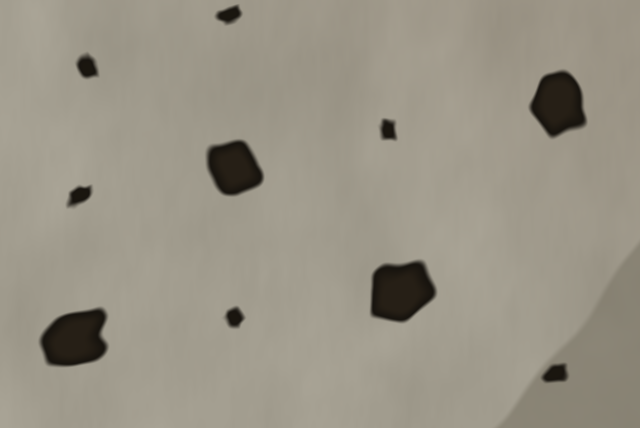
A WebGL 2 fragment shader for this texture:

```glsl
#version 300 es
precision highp float;
// Soft dark rounded flecks scattered on mottled grey paper with a shaded corner.

uniform vec2 u_resolution;
out vec4 fragColor;

const float TAU = 6.28319;
const vec3 PAPER = vec3(0.635, 0.615, 0.560);
const vec3 SHADE = vec3(0.530, 0.508, 0.450);
const vec3 BROWN = vec3(0.150, 0.122, 0.085);
const vec3 SOOT = vec3(0.085, 0.072, 0.052);

float hash(vec2 p) {
  return fract(sin(dot(p, vec2(127.1, 311.7))) * 43758.5453);
}

float noise(vec2 p) {
  vec2 i = floor(p), f = fract(p);
  f = f * f * (3.0 - 2.0 * f);
  return mix(mix(hash(i), hash(i + vec2(1, 0)), f.x),
             mix(hash(i + vec2(0, 1)), hash(i + vec2(1, 1)), f.x), f.y);
}

float fbm(vec2 p) {
  float sum = 0.0, amp = 0.5;
  for (int i = 0; i < 4; i++) {
    sum += amp * noise(p);
    p = mat2(0.8, 0.6, -0.6, 0.8) * p * 2.03 + 5.7;
    amp *= 0.5;
  }
  return sum / 0.9375;
}

mat2 rotation(float a) {
  return mat2(cos(a), sin(a), -sin(a), cos(a));
}

// Evenly spread points in the unit square.
vec2 spread(float i, vec2 start) {
  return fract(start + i * vec2(0.755, 0.570));
}

// Signed distance to an irregular polygon with rounded corners.
float fleckDistance(vec2 p, float radius, float stretch, float seed) {
  vec2 q = rotation(TAU * hash(vec2(seed, 1.3))) * p / radius;
  q *= vec2(1.0 / stretch, stretch);
  q += 0.40 * (vec2(noise(q * 1.3 + seed * 7.1), noise(q * 1.3 + seed * 3.7 + 40.0)) - 0.5);
  const float sharpness = 9.0;
  float sum = 0.0;
  for (int i = 0; i < 6; i++) {
    float k = float(i);
    float angle = TAU * (k + 0.6 * hash(vec2(k, seed))) / 6.0;
    float reach = mix(0.80, 1.15, hash(vec2(seed, k + 9.0)));
    sum += exp(sharpness * (dot(q, vec2(cos(angle), sin(angle))) - reach));
  }
  return radius * log(sum) / sharpness;
}

// Paints one fleck with a blurred rim and a slightly warmer core.
vec3 paintFleck(vec3 under, float d, float radius, float warmth) {
  float core = warmth * smoothstep(0.0, -0.5 * radius, d);
  float cover = 1.0 - smoothstep(-0.007, 0.007, d);
  return mix(under, mix(SOOT, BROWN, core), cover);
}

vec3 paintGroup(vec3 color, vec2 p, float aspect, int count, vec2 start,
                vec2 radii, float warmth, float seed) {
  for (int i = 0; i < count; i++) {
    float id = float(i) + seed;
    vec2 jitter = 0.05 * (vec2(hash(vec2(id, 2.1)), hash(vec2(id, 5.4))) - 0.5);
    vec2 center = spread(float(i), start) * vec2(aspect, 1.0) + jitter;
    float radius = mix(radii.x, radii.y, hash(vec2(id, 8.2)));
    float stretch = mix(1.03, 1.22, hash(vec2(id, 3.6)));
    color = paintFleck(color, fleckDistance(p - center, radius, stretch, id), radius, warmth);
  }
  return color;
}

// Cloudy paper with faint upright fibres.
vec3 paperColor(vec2 p, float aspect) {
  float cloud = fbm(rotation(0.25) * p * vec2(5.5, 3.2) + 11.0) - 0.5;
  float fibre = noise(p * vec2(90.0, 22.0)) - 0.5;
  vec3 color = PAPER + 0.085 * cloud + 0.008 * fibre;
  float topRight = smoothstep(0.7, 1.7, p.x / aspect + p.y - 0.2);
  return color - topRight * vec3(0.022, 0.030, 0.032);
}

// Corner shade below a wavy slanting edge.
vec3 paintCorner(vec3 color, vec2 p, float aspect) {
  float wave = 0.05 * (noise(p * 5.0 + 3.0) - 0.5);
  float d = dot(p - vec2(aspect - 0.36, 0.0), vec2(0.76, -0.65)) + wave;
  vec3 shade = SHADE + 0.05 * (fbm(p * 6.0) - 0.5);
  return mix(color, shade, 0.9 * smoothstep(-0.008, 0.008, d));
}

void main() {
  vec2 p = gl_FragCoord.xy / u_resolution.y;
  float aspect = u_resolution.x / u_resolution.y;
  vec3 color = paintCorner(paperColor(p, aspect), p, aspect);
  color = paintGroup(color, p, aspect, 4, vec2(0.36, 0.62), vec2(0.060, 0.069), 1.0, 2.0);
  color = paintGroup(color, p, aspect, 6, vec2(0.355, 0.97), vec2(0.019, 0.033), 0.25, 31.0);
  fragColor = vec4(color, 1.0);
}
```
